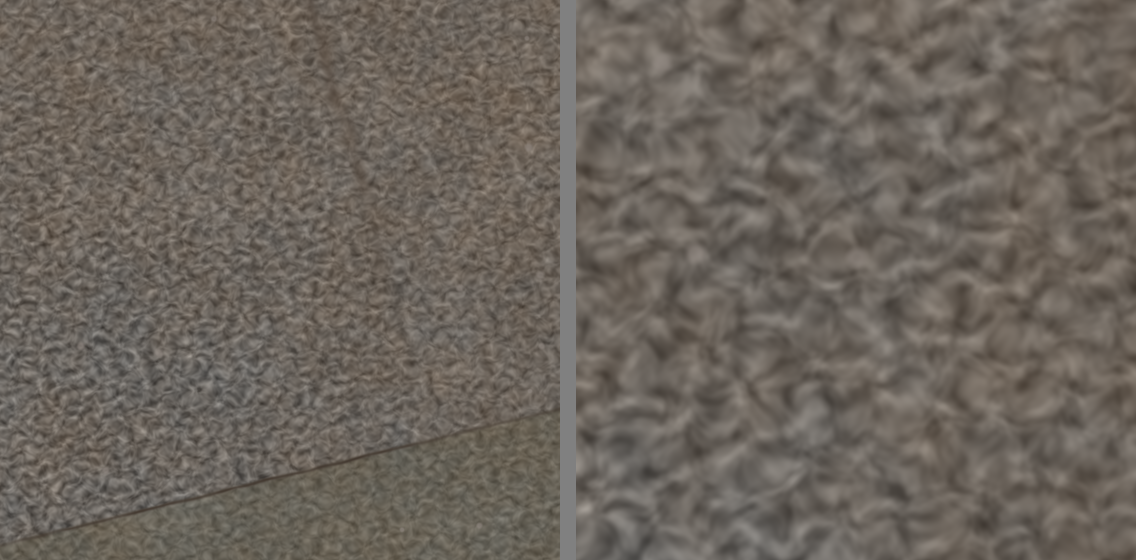
Left: the whole. Right: its middle third, enlarged.
This texture is drawn by a three.js fragment shader. Its source:

```glsl
// Worn brown-grey stone paving: short slanted grains from warped gradient noise,
// broad warm and cool blotches, scattered pale flecks, one thin dark slanted
// seam and a faint soft brown joint running down from the top edge.
varying vec2 vUv;

const vec3 STONE = vec3(0.424, 0.394, 0.363);
const vec3 WARM_SHIFT = vec3(0.022, 0.000, -0.020);
const vec3 OLIVE_SHIFT = vec3(-0.012, -0.008, -0.026);
const vec3 SEAM_COLOR = vec3(0.265, 0.225, 0.190);
const vec3 STAIN_COLOR = vec3(0.330, 0.275, 0.230);
const vec3 FLECK_COLOR = vec3(0.580, 0.545, 0.520);

const vec2 GRAIN_FREQ = vec2(56.0, 92.0);  // along and across the grain
const float GRAIN_ANGLE = 0.33;
const float GRAIN_CONTRAST = 0.185;
const float GRAIN_WARP = 0.008;
const float SEAM_START = 0.026;            // height at the left edge
const float SEAM_SLOPE = 0.244;
const float SEAM_WIDTH = 0.0032;
const float STAIN_WIDTH = 0.013;
const float FLECK_CELLS = 9.0;
const float FLECK_CHANCE = 0.22;

float hash(vec2 p) {
  vec3 q = fract(vec3(p.xyx) * 0.1031);
  q += dot(q, q.yzx + 33.33);
  return fract((q.x + q.y) * q.z);
}

vec2 gradient(vec2 cell) {
  float a = 6.2832 * hash(cell);
  return vec2(cos(a), sin(a));
}

// Gradient noise, about -0.7 to 0.7
float noise(vec2 p) {
  vec2 i = floor(p), f = fract(p);
  vec2 u = f * f * f * (f * (f * 6.0 - 15.0) + 10.0);
  vec2 e = vec2(1.0, 0.0);
  float low = mix(dot(gradient(i), f), dot(gradient(i + e), f - e), u.x);
  float high = mix(dot(gradient(i + e.yx), f - e.yx),
                   dot(gradient(i + 1.0), f - 1.0), u.x);
  return mix(low, high, u.y);
}

float fbm(vec2 p) {
  float sum = 0.0, amp = 1.0;
  for (int i = 0; i < 3; i++) {
    sum += amp * noise(p);
    p = p * 2.03 + 17.7;
    amp *= 0.55;
  }
  return sum;
}

vec2 rotate(vec2 p, float a) {
  return vec2(cos(a) * p.x + sin(a) * p.y, cos(a) * p.y - sin(a) * p.x);
}

// Curled, slightly stretched grains in two crossing layers plus fine grit
float grain(vec2 p) {
  vec2 bend = vec2(noise(p * 38.0 + 5.0), noise(p * 38.0 + 71.0));
  vec2 q = p + GRAIN_WARP * bend;
  float main1 = noise(rotate(q, GRAIN_ANGLE) * GRAIN_FREQ + 40.0);
  float main2 = noise(rotate(q, -0.5) * GRAIN_FREQ * 1.05 + 190.0);
  float grit = noise(rotate(q, 0.8) * GRAIN_FREQ.y * 1.7 + 300.0);
  return 0.85 * main1 + 0.55 * main2 + 0.35 * grit;
}

// Soft pale spots, one per chosen cell, kept inside the cell
float flecks(vec2 p) {
  vec2 g = p * FLECK_CELLS, cell = floor(g);
  vec2 center = 0.25 + 0.5 * vec2(hash(cell + 11.0), hash(cell + 47.0));
  float size = mix(0.05, 0.10, hash(cell + 83.0));
  float chosen = step(hash(cell + 5.0), FLECK_CHANCE);
  return chosen * (1.0 - smoothstep(0.3 * size, size, length(fract(g) - center)));
}

void main() {
  vec2 p = vUv;

  // Regions: the slab below the seam is olive, the lower left rougher
  float seamDist = (p.y - SEAM_START - SEAM_SLOPE * p.x) / sqrt(1.0 + SEAM_SLOPE * SEAM_SLOPE);
  float below = 1.0 - smoothstep(-0.006, 0.006, seamDist);
  float rough = (1.0 - smoothstep(0.1, 0.8, length(p - vec2(0.1, 0.25)))) * (1.0 - below);

  // Stone body: broad tints, small colour mottling, grains
  float blotch = fbm(p * 4.0 + 3.0);
  float mottle = noise(p * 26.0 + 60.0);
  float warmth = 0.9 * blotch + 0.6 * mottle + 0.5 * (p.y - 0.45) - 0.35 * rough;
  vec3 color = STONE + WARM_SHIFT * warmth + OLIVE_SHIFT * below;
  color += 0.030 * fbm(p * 7.0 + 31.0);
  float contrast = GRAIN_CONTRAST * (1.0 + 0.3 * rough - 0.25 * below);
  color += contrast * grain(p) * vec3(1.0, 0.99, 0.97);
  color = mix(color, FLECK_COLOR, 0.6 * flecks(p));

  // Faint joint, fading out near the middle
  float jointX = 0.553 + 0.29 * (1.0 - p.y) + 0.012 * noise(p * 9.0);
  float joint = exp(-pow((p.x - jointX) / STAIN_WIDTH, 2.0));
  joint *= smoothstep(0.45, 0.75, p.y) * (0.75 + 0.8 * noise(p * 14.0 + 8.0));
  color = mix(color, STAIN_COLOR, 0.45 * clamp(joint, 0.0, 1.0));

  // Thin seam with a wavering edge, weaker toward both ends
  float waver = 0.003 * noise(p * 22.0 + 90.0);
  float seam = exp(-pow((seamDist + waver) / SEAM_WIDTH, 2.0));
  float strength = 0.45 + 0.4 * smoothstep(0.0, 0.25, p.x) * (1.0 - smoothstep(0.65, 0.85, p.x));
  strength += 0.4 * noise(p * 30.0 + 12.0);
  color = mix(color, SEAM_COLOR, seam * clamp(strength, 0.0, 1.0));

  gl_FragColor = vec4(color, 1.0);
}
```
